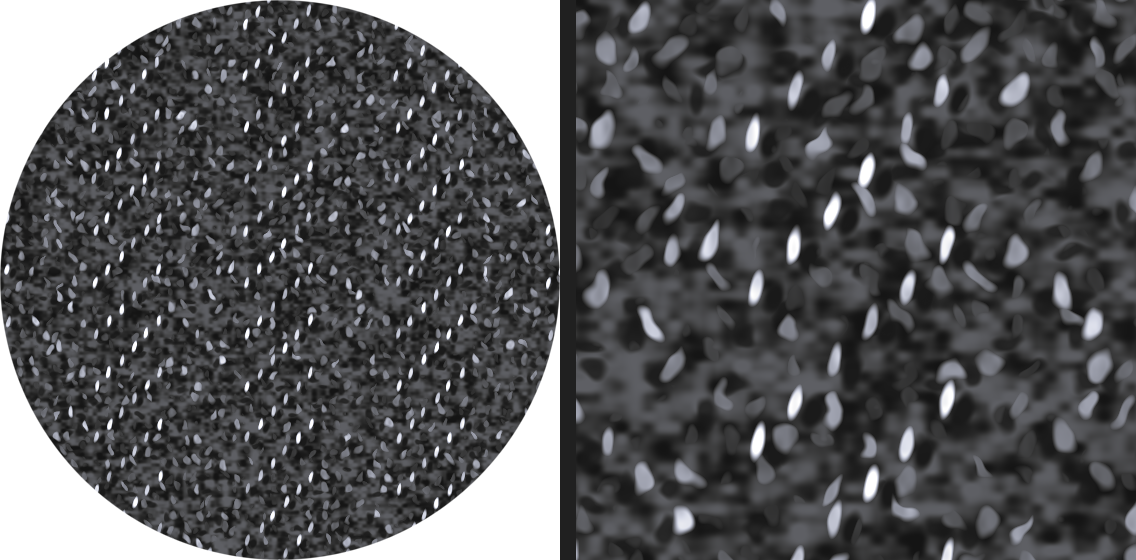
Left: the whole. Right: its middle third, enlarged.
Reproduce this texture procedurally as a three.js fragment shader.

```glsl
// A disc of dark herringbone cloth on white. Mottled yarn comes from value noise;
// on top, a grid of thread crossings lifts every fourth one into a pale stitch,
// its diagonal turning back every six columns (bright one way, dull the other).

varying vec2 vUv;

vec2 hash2(vec2 p) {
  vec3 q = fract(p.xyx * vec3(0.1031, 0.1030, 0.0973));
  q += dot(q, q.yzx + 33.33);
  return fract((q.xx + q.yz) * q.zy);
}

float noise(vec2 p) {
  vec2 i = floor(p);
  vec2 f = fract(p);
  f = f * f * (3.0 - 2.0 * f);
  float low = mix(hash2(i).x, hash2(i + vec2(1.0, 0.0)).x, f.x);
  float high = mix(hash2(i + vec2(0.0, 1.0)).x, hash2(i + 1.0).x, f.x);
  return mix(low, high, f.y);
}

// Soft leaning drop: 1 in the core, 0 outside; taper narrows the top
float drop(vec2 p, vec2 halfSize, float lean, float taper) {
  p.x -= lean * p.y;
  p /= halfSize;
  p.x /= 1.0 - taper * clamp(p.y, -1.0, 1.0);
  return 1.0 - smoothstep(0.4, 1.0, length(p));
}

// Dark mottled yarn with slightly horizontal grain
float yarn(vec2 p) {
  float coarse = noise(p * vec2(62.0, 80.0) + 7.0);
  float fine = noise(p * vec2(125.0, 165.0) + 41.0);
  float grain = smoothstep(0.14, 0.86, 0.55 * coarse + 0.45 * fine);
  return mix(0.08, 0.37, grain);
}

// Adds the lifted threads and their shadows to the yarn
float weave(vec2 p) {
  vec2 pitch = vec2(0.0225, 0.0231);
  vec2 start = vec2(0.441, 0.5885);
  vec2 warp = vec2(noise(p * 95.0 + 13.0), noise(p * 95.0 + 71.0)) - 0.5;
  vec2 home = floor((p - start) / pitch + 0.5);
  float light = 0.0;
  float shadow = 0.0;

  for (int y = -1; y <= 1; y++) {
    for (int x = -1; x <= 1; x++) {
      vec2 cell = home + vec2(float(x), float(y));
      vec2 r = hash2(cell + 200.0);
      vec2 s = hash2(cell + 517.0);
      float column = mod(cell.x, 12.0);
      float phase = 6.0 - abs(column - 6.0);
      bool lifted = mod(cell.y - phase + 0.5, 4.0) < 1.0;
      bool rising = column < 5.5;
      vec2 q = p - start - cell * pitch;

      if (lifted && rising) {
        // Crisp bright stitch
        q += (r - 0.5) * 0.004 + warp * 0.002;
        float tone = mix(0.68, 1.12, s.x);
        light = max(light, tone * drop(q, vec2(0.0056, 0.0145), 0.2, 0.1));
        shadow = max(shadow, drop(q + vec2(-0.010, 0.006), vec2(0.008, 0.013), 0.2, 0.0));
      } else if (lifted) {
        // Broader, duller stitch
        q += (r - 0.5) * 0.009 + warp * 0.006;
        float tone = mix(0.4, 0.82, s.x * s.x);
        vec2 size = vec2(mix(0.006, 0.0105, s.y), 0.0135);
        light = max(light, tone * drop(q, size, r.x - 0.5, 0.3));
        shadow = max(shadow, 0.8 * drop(q + vec2(0.010, 0.007), vec2(0.008, 0.012), 0.0, 0.0));
      } else {
        // Stray fibres and gaps between threads
        q += (r - 0.5) * 0.015 + warp * 0.008;
        float tone = mix(0.2, 0.62, s.x * s.x * s.x);
        vec2 size = vec2(mix(0.006, 0.010, s.y), 0.013);
        light = max(light, tone * drop(q, size, 1.2 * r.y - 0.6, 0.35));
        shadow = max(shadow, step(0.7, s.y) * 0.8 * drop(q + 0.009, vec2(0.011, 0.007), 0.0, 0.0));
      }
    }
  }
  float fibre = 0.88 + 0.24 * noise(p * vec2(190.0, 110.0));
  return max(mix(yarn(p), 0.1, shadow), min(light * fibre, 1.0));
}

// Neutral darks, cool mid greys, pure white tips
vec3 clothColour(float shade) {
  float cool = smoothstep(0.15, 0.7, shade) * (1.0 - smoothstep(0.82, 1.0, shade));
  return vec3(shade) + vec3(-0.005, 0.008, 0.062) * cool;
}

void main() {
  vec2 p = vUv;
  p.x += 0.006 * (p.y - 0.5);
  vec3 cloth = clothColour(weave(p));
  float outside = smoothstep(0.498, 0.501, length(vUv - 0.5));
  gl_FragColor = vec4(mix(cloth, vec3(1.0), outside), 1.0);
}
```
